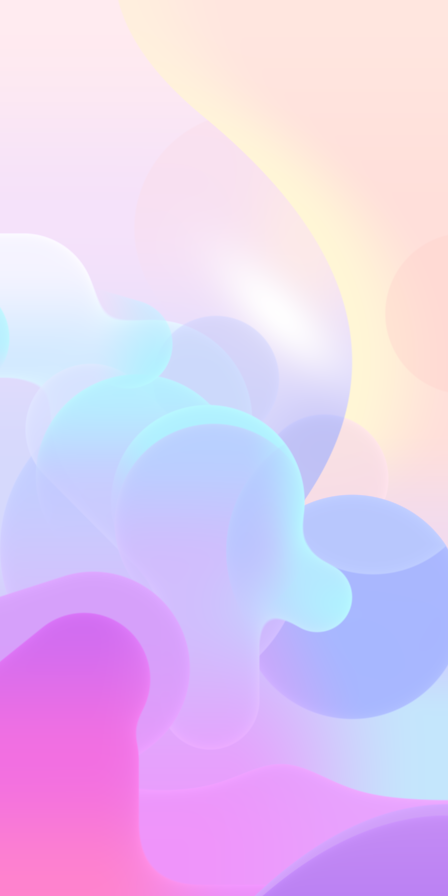
Give the GLSL for this background, as a Shadertoy shader.

```glsl
#define EDGE_SOFT 0.0025
#define RIM_LIGHT 0.035
#define RIM_WIDTH 0.012
#define BLEND 0.08
#define HALO_POWER 0.95

const vec3 WHITE = vec3(1.0);
const vec3 BLUSH = vec3(1.0, 0.92, 0.94);
const vec3 PEACH = vec3(1.0, 0.875, 0.855);
const vec3 CREAM = vec3(1.0, 0.965, 0.84);
const vec3 LILAC = vec3(0.84, 0.85, 0.99);
const vec3 LAVENDER = vec3(0.82, 0.74, 0.99);
const vec3 PERIWINKLE = vec3(0.65, 0.71, 1.0);
const vec3 AQUA = vec3(0.69, 0.94, 1.0);
const vec3 ORCHID = vec3(0.91, 0.62, 0.99);
const vec3 VIOLET = vec3(0.73, 0.50, 0.95);

float disc(vec2 p, vec2 center, float radius) {
    return length(p - center) - radius;
}

float capsule(vec2 p, vec2 a, vec2 b, float radius) {
    vec2 pa = p - a, ba = b - a;
    return length(pa - ba * clamp(dot(pa, ba) / dot(ba, ba), 0.0, 1.0)) - radius;
}

// Smooth union of two distances
float merge(float a, float b, float k) {
    float h = max(k - abs(a - b), 0.0) / k;
    return min(a, b) - 0.25 * h * h * k;
}

// Elliptical Gaussian falloff
float glow(vec2 p, vec2 center, vec2 size) {
    vec2 q = (p - center) / size;
    return exp(-dot(q, q));
}

float fill(float d) {
    return smoothstep(EDGE_SOFT, -EDGE_SOFT, d);
}

// Lays a translucent shape with a faint bright rim
void paint(inout vec3 color, vec3 ink, float d, float alpha) {
    ink += RIM_LIGHT * exp(-abs(d) / RIM_WIDTH);
    color = mix(color, ink, fill(d) * alpha);
}

// Upper sky: blush to lilac on the left, cream ribbon and peach on the right
vec3 sky(vec2 p, float ribbon) {
    vec3 left = mix(vec3(0.96, 0.885, 0.98), BLUSH, smoothstep(1.5, 1.95, p.y));
    left = mix(LILAC, left, smoothstep(0.95, 1.5, p.y));
    left = mix(left, vec3(0.98, 0.87, 0.92), 0.55 * fill(disc(p, vec2(0.56, 1.49), 0.26))
        * smoothstep(1.25, 1.6, p.y));
    left = mix(left, vec3(1.0, 0.93, 0.89), 0.7 * glow(p, vec2(0.68, 1.46), vec2(0.13, 0.2)));
    vec2 along = vec2(p.x - 0.62 - p.y + 1.30, p.x - 0.62 + p.y - 1.30) * 0.7071;
    left = mix(left, WHITE, HALO_POWER * glow(along, vec2(0.0), vec2(0.17, 0.065)));
    left = mix(left, vec3(0.77, 0.75, 0.96), 0.7 * glow(p, vec2(0.72, 1.0), vec2(0.12)));

    vec3 right = mix(CREAM, PEACH, smoothstep(0.0, 0.25, ribbon));
    right = mix(right, vec3(1.0, 0.92, 0.89), 0.6 * smoothstep(1.5, 2.0, p.y));
    right = mix(right, vec3(1.0, 0.82, 0.80), 0.4 * fill(disc(p, vec2(1.04, 1.30), 0.18)));
    right = mix(vec3(0.95, 0.86, 0.93), right, smoothstep(0.8, 1.05, p.y));
    return mix(left, right, fill(-ribbon));
}

// Shared colour of the central body and the ground beneath it
vec3 bodyColor(vec2 p) {
    vec3 c = mix(ORCHID, LAVENDER, smoothstep(0.22, 0.62, p.y));
    c = mix(c, vec3(0.77, 0.90, 0.99), smoothstep(0.5, 0.95, p.x) * smoothstep(0.65, 0.4, p.y));
    c = mix(c, AQUA, smoothstep(0.78, 1.02, p.y));
    c = mix(c, AQUA, glow(p, vec2(0.69, 0.84), vec2(0.15, 0.2)));
    return mix(c, AQUA, glow(p, vec2(0.78, 0.65), vec2(0.17, 0.11)));
}

void mainImage(out vec4 fragColor, in vec2 fragCoord) {
    vec2 p = fragCoord / iResolution.xy * vec2(1.0, 2.0);

    // Sky and ground
    float bend = p.y - 1.193, flare = max(p.y - 1.74, 0.0);
    float ribbon = p.x - 0.786 + 1.11 * bend * bend - 2.97 * flare * flare;
    vec3 body = bodyColor(p);
    vec3 color = mix(body, sky(p, ribbon), smoothstep(0.5, 0.8, p.y));

    // Right-hand discs
    vec3 glass = mix(vec3(0.74, 0.75, 0.96), vec3(0.97, 0.86, 0.90), fill(-ribbon));
    paint(color, glass, disc(p, vec2(0.724, 0.932), 0.143), 0.8);
    float pool = disc(p, vec2(0.786, 0.645), 0.25);
    vec3 poolInk = mix(vec3(0.79, 0.65, 0.98), PERIWINKLE, smoothstep(0.57, 0.82, p.x + 0.4 * (p.y - 0.45)));
    paint(color, poolInk, pool, 0.95);
    paint(color, vec3(0.74, 0.80, 0.99), max(pool, disc(p, vec2(0.833, 0.958), 0.24)), 0.75);

    // Left-hand veils
    paint(color, mix(LAVENDER, vec3(0.74, 0.79, 1.0), smoothstep(0.65, 0.95, p.y)),
        disc(p, vec2(0.339, 0.776), 0.339), 0.75);
    float cloud = merge(capsule(p, vec2(-0.05, 1.318), vec2(0.052, 1.318), 0.161),
        disc(p, vec2(0.339, 1.062), 0.224), 0.12);
    vec3 cloudInk = mix(vec3(0.82, 0.92, 1.0), vec3(0.96, 0.96, 1.0), smoothstep(1.18, 1.42, p.y));
    paint(color, cloudInk, cloud, 0.92 * smoothstep(0.85, 1.05, p.y));
    paint(color, mix(LILAC, AQUA, smoothstep(1.14, 1.24, p.y)), disc(p, vec2(-0.104, 1.245), 0.125), 0.8);
    paint(color, vec3(0.78, 0.80, 0.97), disc(p, vec2(0.482, 1.154), 0.141), 0.55);
    paint(color, mix(vec3(0.80, 0.79, 0.99), vec3(0.85, 0.88, 1.0), smoothstep(0.8, 1.1, p.y)),
        capsule(p, vec2(0.203, 1.042), vec2(0.39, 0.854), 0.146), 0.75);
    paint(color, mix(vec3(0.77, 0.78, 1.0), AQUA, smoothstep(0.88, 1.14, p.y)),
        disc(p, vec2(0.307, 0.9375), 0.227), 0.85 * smoothstep(0.78, 1.0, p.y));

    // Flowing central body
    float flow = merge(disc(p, vec2(0.464, 0.88), 0.216),
        capsule(p, vec2(0.156, 1.27), vec2(0.286, 1.232), 0.099), BLEND);
    flow = merge(flow, capsule(p, vec2(0.651, 0.698), vec2(0.708, 0.667), 0.078), BLEND);
    flow = merge(flow, capsule(p, vec2(0.469, 0.646), vec2(0.469, 0.437), 0.11), BLEND);
    paint(color, body, flow, smoothstep(0.2, 0.36, p.x) * mix(0.5, 1.0, smoothstep(1.3, 1.15, p.y)));
    vec3 coreInk = mix(LAVENDER, vec3(0.73, 0.80, 1.0), smoothstep(0.72, 1.0, p.y));
    float core = disc(p, vec2(0.477, 0.833), 0.221);
    paint(color, coreInk, core, 0.9 * smoothstep(0.62, 0.8, p.y) * smoothstep(0.69, 0.54, p.x));
    float fold = max(flow, disc(p, vec2(0.79, 0.77), 0.285));
    paint(color, vec3(0.69, 0.78, 1.0), fold,
        0.65 * smoothstep(0.6, 0.8, p.y) * smoothstep(0.68, 0.53, p.x));

    // Orchid wave
    float crest = 0.235 + 0.06 * glow(p, vec2(0.63, p.y), vec2(0.13)) - 0.021 * smoothstep(0.6, 1.0, p.x);
    float wave = merge(capsule(p, vec2(-0.052, 0.4245), vec2(0.208, 0.508), 0.216), p.y - crest, 0.11);
    vec3 waveInk = mix(vec3(0.94, 0.58, 0.98), vec3(0.84, 0.62, 0.98), smoothstep(0.1, 0.6, p.y));
    paint(color, mix(waveInk, vec3(0.90, 0.65, 1.0), 0.6 * smoothstep(0.4, 0.8, p.x)), wave, 0.95);

    // Magenta hill
    float hill = merge(capsule(p, vec2(0.0, 0.333), vec2(0.1875, 0.484), 0.148),
        capsule(p, vec2(0.104, 0.3), vec2(0.104, -0.08), 0.206), 0.04);
    hill = merge(hill, p.y - 0.025, 0.14);
    vec3 hillInk = mix(vec3(1.0, 0.51, 0.80), vec3(0.95, 0.43, 0.88), smoothstep(0.0, 0.32, p.y));
    hillInk = mix(hillInk, vec3(0.82, 0.42, 0.94), smoothstep(0.3, 0.62, p.y));
    hillInk = mix(hillInk, vec3(0.92, 0.56, 0.97), smoothstep(0.2, 0.55, p.x));
    paint(color, hillInk, hill, 0.97);

    // Violet corner swells
    float swell = (1.0 - p.x) * (1.0 - p.x);
    paint(color, vec3(0.80, 0.62, 0.97), p.y - 0.205 + 1.1 * swell, 0.9);
    paint(color, mix(VIOLET, vec3(0.78, 0.56, 0.96), p.y * 4.0), p.y - 0.18 + 1.05 * swell, 0.95);

    fragColor = vec4(clamp(color, 0.0, 1.0), 1.0);
}
```
